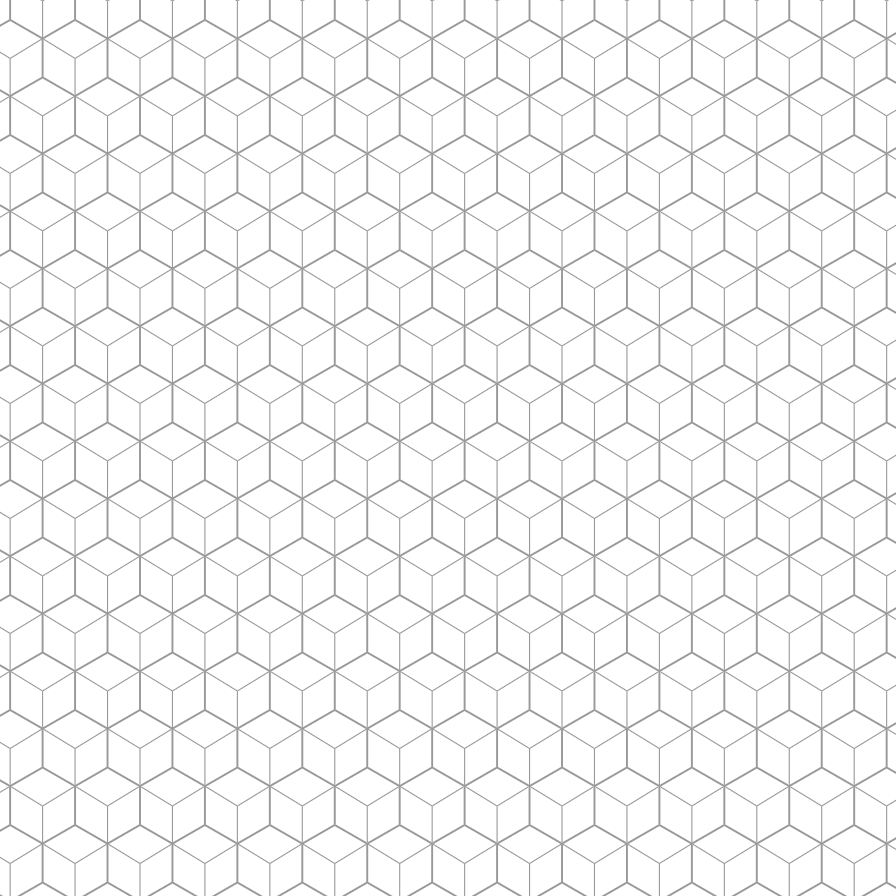
Give the GLSL for this pattern, as a three.js fragment shader.

```glsl
varying vec2 vUv;

float segmentDistance(vec2 p, vec2 a, vec2 b) {
  vec2 ab = b - a;
  return length(p - a - ab * clamp(dot(p - a, ab) / dot(ab, ab), 0.0, 1.0));
}

// Share of a pixel covered by a stroke, also right for strokes under a pixel wide
float strokeCoverage(float dist, float width, float pixel) {
  float covered = min(dist + 0.5 * pixel, 0.5 * width) - max(dist - 0.5 * pixel, -0.5 * width);
  return clamp(covered / pixel, 0.0, 1.0);
}

void main() {
  // One unit is the width of a cube; y runs downward
  float columns = 13.8;
  float rowHeight = 0.8857;
  vec2 p = vec2(vUv.x, 1.0 - vUv.y) * columns - vec2(0.656, 0.594);
  float pixel = max(fwidth(vUv.y) * columns, 1e-5);
  float nearestRow = floor(p.y / rowHeight);
  float ink = 0.0;

  // Neighbouring rows are included so that strokes join at the crossings
  for (int i = -1; i <= 1; i++) {
    float row = nearestRow + float(i);
    float x = abs(fract(p.x + 0.5 * mod(row, 2.0) + 0.5) - 0.5);
    vec2 q = vec2(x, p.y - row * rowHeight);
    vec2 crossing = vec2(0.5, rowHeight);

    // Heavy outline of the cube
    vec2 peak = vec2(0.0, 0.598);
    float outline = min(segmentDistance(q, vec2(0.0), peak),
                        segmentDistance(q, peak, crossing));

    // Fine inner edges between its three faces
    vec2 corner = vec2(0.5, 0.306);
    float innerEdge = min(segmentDistance(q, vec2(0.0), corner),
                          segmentDistance(q, corner, crossing));

    ink = max(ink, strokeCoverage(outline, 0.0297, pixel));
    ink = max(ink, strokeCoverage(innerEdge, 0.0171, pixel));
  }

  gl_FragColor = vec4(mix(vec3(1.0), vec3(0.6), ink), 1.0);
}
```
